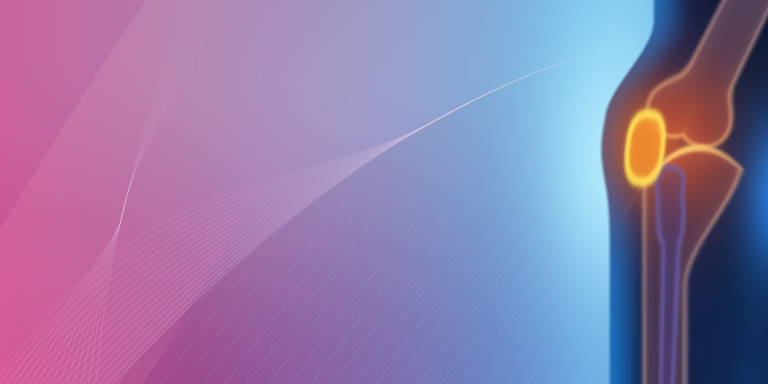
This background is drawn by a Shadertoy shader. Its source:

```glsl
// A medical banner: a pink to blue gradient crossed by fans of fine curved lines,
// with a glowing translucent knee joint at the right. The lines are looped curve
// families; the leg and bones are distance functions shaded by rim and heat falloff.

#define FAN_LINES 18
#define MESH_LINES 13
#define LINE_WIDTH 0.0016
#define LINE_ALPHA 0.20
#define HATCH_SPACING 0.056
#define HATCH_ALPHA 0.13
#define HEAT_CENTER vec2(1.70, 0.625)
#define RIM_WIDTH 0.007

float pixelSize;

float fill(float d) { return 1.0 - smoothstep(-pixelSize, pixelSize, d); }

// Thin antialiased stroke, dimmed when narrower than a pixel
float stroke(float d, float width) {
    float w = max(width, pixelSize);
    return (1.0 - smoothstep(0.0, w, abs(d))) * min(1.0, 1.5 * width / w);
}

float bell(float d, float width) { return exp(-d * d / (width * width)); }

float smoothUnion(float a, float b, float k) {
    float h = clamp(0.5 + 0.5 * (b - a) / k, 0.0, 1.0);
    return mix(b, a, h) - k * h * (1.0 - h);
}

float taperedCapsule(vec2 p, vec2 a, vec2 b, float ra, float rb) {
    vec2 ab = b - a;
    float t = clamp(dot(p - a, ab) / dot(ab, ab), 0.0, 1.0);
    return length(p - a - ab * t) - mix(ra, rb, t);
}

vec3 ramp(float x, vec3 a, vec3 b, vec3 c, vec3 d) {
    vec3 col = mix(a, b, clamp(x / 0.5, 0.0, 1.0));
    col = mix(col, c, clamp((x - 0.5) / 0.5, 0.0, 1.0));
    return mix(col, d, clamp((x - 1.0) / 0.52, 0.0, 1.0));
}

// Lower border of the sweeping ribbon
float ribbonCurve(float x) {
    return 0.226 + 0.76 * (x - 0.52) - 0.309 * (x - 0.52) * (x - 1.1);
}

float legEdge(float y) {
    return 1.587 + 0.115 * smoothstep(0.70, 0.95, y) - 0.022 * bell(y - 0.61, 0.11);
}

vec3 backdrop(vec2 p) {
    vec3 top = ramp(p.x, vec3(0.83, 0.43, 0.64), vec3(0.71, 0.53, 0.70),
                    vec3(0.59, 0.60, 0.77), vec3(0.42, 0.72, 0.90));
    vec3 low = ramp(p.x, vec3(0.83, 0.30, 0.54), vec3(0.61, 0.28, 0.55),
                    vec3(0.50, 0.42, 0.67), vec3(0.34, 0.59, 0.85));
    vec3 col = mix(low, top, smoothstep(-0.1, 0.85, p.y));
    float ribbon = ribbonCurve(p.x);

    // Overlapping translucent sheets
    float above = smoothstep(-0.004, 0.004, p.y - ribbon);
    float sheet = fill(p.x - 0.37 - 0.62 * p.y) * (1.0 - smoothstep(0.2, 0.6, p.y));
    col = mix(col, vec3(0.80, 0.45, 0.66), 0.22 * sheet);
    col += 0.035 * above * bell(p.y - ribbon, 0.4) * (1.0 - smoothstep(0.8, 1.5, p.x));
    col -= vec3(0.03, 0.04, 0.02) * fill(p.x - 0.30 + 0.52 * (1.0 - p.y) - 0.08 * p.y * p.y);

    // Fan of curves gathering toward the upper right
    float gap = 0.37 * (1.0 - smoothstep(0.1, 1.15, p.x));
    float slope = 0.76 - 0.309 * (2.0 * p.x - 1.62);
    float ink = 0.0;
    for (int i = 0; i < FAN_LINES; i++) {
        float k = float(i) / float(FAN_LINES - 1);
        float d = (p.y - ribbon - k * gap) / sqrt(1.0 + slope * slope);
        ink += stroke(d, LINE_WIDTH) * mix(1.3, 0.7, k);
    }
    ink *= 1.0 - 0.95 * smoothstep(0.75, 1.6, p.x);

    // Steep bundle opening into a mesh at the lower left
    float spine = 0.25 + 0.08 * p.y + 0.17 * p.y * p.y;
    float spread = 0.23 * pow(clamp(1.0 - p.y / 0.42, 0.0, 1.0), 1.2);
    float flare = 0.08 * smoothstep(0.45, 1.0, p.y);
    for (int i = 0; i < MESH_LINES; i++) {
        float k = float(i) / float(MESH_LINES - 1);
        float d = (p.x - spine + k * (spread - flare)) * 0.85;
        ink += stroke(d, LINE_WIDTH) * mix(0.9, 0.25, smoothstep(0.1, 0.6, p.y));
    }
    col = mix(col, vec3(0.93, 0.80, 0.90), 1.0 - exp(-LINE_ALPHA * ink));

    // Faint slanted hatching under the ribbon
    float phase = (p.x - 0.72 * p.y - 0.12 * p.y * p.y) / HATCH_SPACING;
    float hatch = stroke((fract(phase) - 0.5) * HATCH_SPACING * 0.8, LINE_WIDTH);
    hatch *= (1.0 - above) * (1.0 - smoothstep(0.25, 0.6, p.y)) * smoothstep(1.6, 1.3, p.x);
    col = mix(col, vec3(0.80, 0.82, 0.95), HATCH_ALPHA * hatch);

    // Pale light behind the knee
    float halo = bell(p.x - 1.60, 0.19) * (0.25 + 0.65 * bell(p.y - 0.58, 0.33));
    return mix(col, vec3(0.72, 0.94, 1.0), halo);
}

// Translucent bone: soft body and bright contour
vec3 bone(vec3 col, float d, vec3 body, vec3 rim, float opacity) {
    col = mix(col, body, opacity * fill(d));
    float edge = bell(d, RIM_WIDTH) + 0.35 * fill(d) * exp(d / 0.025);
    return mix(col, rim, 0.6 * min(edge, 1.0));
}

vec3 leg(vec2 p) {
    float depth = p.x - legEdge(p.y);
    vec3 col = mix(vec3(0.10, 0.42, 0.73), vec3(0.07, 0.12, 0.27), smoothstep(0.0, 0.11, depth));
    col = mix(col, vec3(0.04, 0.08, 0.17), smoothstep(1.78, 1.92, p.x));
    col += vec3(0.08, 0.38, 0.65) * bell(p.x - 2.03, 0.09) * bell(p.y - 0.50, 0.20);
    col += vec3(0.02, 0.10, 0.20) * bell(p.x - 1.96, 0.12) * (1.0 - p.y);
    float r = length((p - HEAT_CENTER) * vec2(1.0, 0.85));
    float heat = bell(r, 0.12);
    col = mix(col, vec3(0.50, 0.22, 0.28), 0.70 * bell(r, 0.22));
    col = mix(col, vec3(0.95, 0.45, 0.16), 0.70 * heat);

    // Thigh bone, shin bone, slender side bone and kneecap
    float femur = taperedCapsule(p, vec2(1.97, 1.04), vec2(1.83, 0.76), 0.058, 0.062);
    float condyles = min(length(p - vec2(1.757, 0.715)) - 0.071, length(p - vec2(1.835, 0.685)) - 0.068);
    femur = smoothUnion(femur, condyles, 0.06);
    float shinRight = 1.785 + 0.15 * smoothstep(0.25, 0.60, p.y);
    float plateau = 0.615 - 4.5 * (p.x - 1.82) * (p.x - 1.82);
    float tibia = max(max(1.677 - p.x, 0.85 * (p.x - shinRight)), 0.8 * (p.y - plateau));
    float fibula = smoothUnion(taperedCapsule(p, vec2(1.745, 0.53), vec2(1.745, 0.40), 0.036, 0.026),
                               taperedCapsule(p, vec2(1.75, 0.45), vec2(1.735, -0.05), 0.022, 0.016), 0.03);
    vec2 q = p - vec2(1.68, 0.615);
    q.x -= 0.10 * q.y;
    float patella = (pow(dot(pow(abs(q / vec2(0.046, 0.089)), vec2(2.5)), vec2(1.0)), 0.4) - 1.0) * 0.05;

    float warm = bell(length(p - vec2(1.77, 0.64)), 0.20);
    vec3 body = mix(vec3(0.30, 0.21, 0.31), vec3(0.72, 0.28, 0.20), warm);
    vec3 rim = mix(vec3(0.62, 0.50, 0.53), vec3(1.0, 0.68, 0.40), warm);
    col = bone(col, femur, body + 0.08 * smoothstep(0.7, 1.0, p.y), rim, 0.75);
    col = bone(col, tibia, body, rim, 0.75);
    col = bone(col, fibula, vec3(0.27, 0.22, 0.46), vec3(0.44, 0.38, 0.68), 0.45 * (1.0 - 0.6 * warm));
    col = bone(col, patella, vec3(0.98, 0.56, 0.16), vec3(1.0, 0.87, 0.30), 0.75);
    col = mix(col, vec3(1.0, 0.88, 0.35), 0.75 * bell(patella, 0.007));

    // Hot seam between the joint surfaces
    float seam = bell(p.y - plateau, 0.009) * bell(p.x - 1.79, 0.09);
    return mix(col, vec3(1.0, 0.83, 0.45), 0.8 * seam);
}

void mainImage(out vec4 fragColor, in vec2 fragCoord) {
    vec2 p = fragCoord / iResolution.xy * vec2(2.0, 1.0);
    pixelSize = 1.0 / iResolution.y;
    float inside = smoothstep(-0.006, 0.008, p.x - legEdge(p.y));
    vec3 col = mix(backdrop(p), leg(p), inside);
    fragColor = vec4(clamp(col, 0.0, 1.0), 1.0);
}
```
